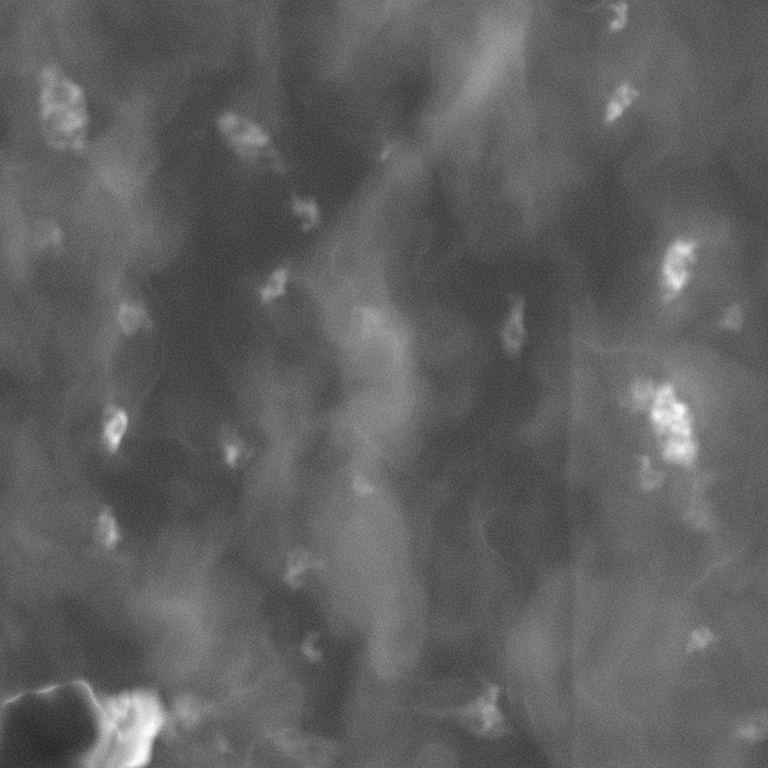
Give the GLSL for this texture, as a WebGL 1 fragment shader.

```glsl
precision highp float;
// A grey electron micrograph of a rough mineral surface: warped gradient noise
// forms relief and terraces, soft ridges and a vertical ledge cross it, hashed
// cells scatter pale grains, and a dark hollow with a bright lip fills a corner.

uniform vec2 u_resolution;

const float BASE_GREY = 0.350;
const float DARK_FLOOR = 0.255;     // relief shadows fade out towards this grey
const float RELIEF = 0.19;          // contrast of the cloudy relief
const float STREAKS = 0.19;         // contrast of the vertical streaks
const float TERRACES = 0.035;       // height of the sharper steps
const float CREASES = 0.05;         // brightness of thin broken creases
const float BLOOM = 0.22;           // brightness of the pale lumpy patches
const float RIDGE_LIGHT = 0.11;
const float RIDGE_SHADE = 0.05;
const float LEDGE_X = 0.745;
const float LEDGE_LIGHT = 0.075;
const float FLAKE_LIGHT = 0.44;
const float SPECK_LIGHT = 0.30;
const float SENSOR_GRAIN = 0.072;
const float SENSOR_SCALE = 370.0;
const vec2 FLAKE_SIZE = vec2(0.023, 0.046);
const vec2 SPECK_SIZE = vec2(0.014, 0.018);
const vec2 HOLLOW_CENTRE = vec2(0.055, 0.035);
const vec2 HOLLOW_SIZE = vec2(0.085, 0.055);
const vec2 FLARE_CENTRE = vec2(0.155, 0.035);
const vec2 FLARE_SIZE = vec2(0.052, 0.070);

vec2 hash2(vec2 p) {
  vec3 h = fract(vec3(p.xyx) * vec3(0.1031, 0.1030, 0.0973));
  h += dot(h, h.yzx + 33.33);
  return fract((h.xx + h.yz) * h.zy);
}

float cornerSlope(vec2 cell, vec2 offset) {
  float angle = 6.2832 * hash2(cell + 91.0).x;
  return dot(vec2(cos(angle), sin(angle)), offset);
}

float gradientNoise(vec2 p) {
  vec2 i = floor(p), f = fract(p);
  vec2 u = f * f * f * (f * (f * 6.0 - 15.0) + 10.0);
  vec2 e = vec2(1.0, 0.0);
  return mix(mix(cornerSlope(i, f), cornerSlope(i + e, f - e), u.x),
             mix(cornerSlope(i + e.yx, f - e.yx), cornerSlope(i + 1.0, f - 1.0), u.x), u.y);
}

float fbm(vec2 p) {
  float sum = 0.0, amplitude = 1.0;
  for (int i = 0; i < 6; i++) {
    sum += amplitude * gradientNoise(p);
    p = mat2(1.6, 1.2, -1.2, 1.6) * p + 17.3;
    amplitude *= 0.54;
  }
  return sum;
}

vec2 wobble(vec2 p, float scale) {
  return vec2(gradientNoise(p * scale), gradientNoise(p * scale + 43.7));
}

// Soft lit band along a segment with a shadow on its left side.
float ridge(vec2 p, vec2 a, vec2 b, float width) {
  vec2 along = b - a;
  float t = clamp(dot(p - a, along) / dot(along, along), 0.0, 1.0);
  vec2 away = (p - a - along * t) / width;
  vec2 shaded = away - 2.0 * normalize(vec2(-along.y, along.x));
  return RIDGE_LIGHT * exp(-dot(away, away)) - RIDGE_SHADE * exp(-0.6 * dot(shaded, shaded));
}

// Elongated grains, one per chosen cell, denser to the right and below.
float grains(vec2 p, float cells, float density, vec2 size, float softness, float seed) {
  vec2 home = floor(p * cells);
  float light = 0.0;
  for (int y = -1; y <= 1; y++) {
    for (int x = -1; x <= 1; x++) {
      vec2 cell = home + vec2(x, y);
      vec2 place = hash2(cell + seed), look = hash2(cell + seed + 57.0);
      vec2 centre = (cell + 0.2 + 0.6 * place) / cells;
      float chance = density * (0.2 + 1.2 * centre.x + 0.7 * (1.0 - centre.y));
      float present = step(hash2(cell + seed + 113.0).x, chance);
      float tilt = 2.0 * (look.x - 0.5), c = cos(tilt), s = sin(tilt);
      vec2 local = mat2(c, s, -s, c) * (p - centre) / (size * mix(0.6, 1.2, look.y));
      float d = length(local);
      float body = smoothstep(1.0 + softness, 1.0 - softness, d) * (0.75 + 0.3 * local.x);
      light += present * mix(0.35, 1.0, place.y) * (body + 0.22 * exp(-0.4 * d * d));
    }
  }
  return light;
}

void main() {
  vec2 p = gl_FragCoord.xy / u_resolution;
  vec2 q = p + 0.05 * wobble(p, 5.0) + 0.025 * wobble(p, 15.0) + 0.006 * wobble(p, 45.0);

  // Cloudy relief, calmer on the right, with streaks at the upper left
  float calm = smoothstep(0.65, 0.85, q.x);
  float grey = BASE_GREY + RELIEF * mix(1.0, 0.7, calm) * fbm(q * vec2(5.2, 3.6) + 6.0);
  float streakArea = smoothstep(0.75, 0.25, q.x) * smoothstep(0.2, 0.65, q.y);
  grey += STREAKS * mix(0.3, 1.0, streakArea) * gradientNoise(q * vec2(11.0, 1.6) + 3.0);
  grey += 0.02 * calm - 0.02 * streakArea;
  grey += TERRACES * (smoothstep(-0.04, 0.06, gradientNoise(q * vec2(7.0, 4.0) + 53.0)) - 0.5);
  float crease = exp(-18.0 * abs(gradientNoise(q * 9.0 + 29.0)));
  grey += CREASES * crease * smoothstep(0.0, 0.35, gradientNoise(p * 7.0 + 71.0));

  // Ridges and the vertical ledge
  grey += ridge(q, vec2(0.42, 0.66), vec2(0.67, 0.94), 0.038);
  grey += 0.7 * ridge(q, vec2(0.36, 0.36), vec2(0.41, 0.58), 0.040);
  grey += 0.8 * ridge(q, vec2(0.38, 0.06), vec2(0.18, 0.27), 0.040);
  float ledge = p.x + 0.015 * gradientNoise(p * 9.0) - LEDGE_X;
  float ledgeTone = smoothstep(-0.008, 0.008, ledge) - 0.5;
  grey += LEDGE_LIGHT * ledgeTone * exp(-9.0 * abs(ledge)) * smoothstep(0.7, 0.5, p.y);
  float aboveFloor = grey - DARK_FLOOR;
  grey = DARK_FLOOR + 0.5 * (aboveFloor + sqrt(aboveFloor * aboveFloor + 0.002));

  // Pale patches, large flakes and small lumpy specks
  float mottling = 0.9 + 1.0 * gradientNoise(p * 36.0) + 0.5 * gradientNoise(p * 75.0);
  float patches = smoothstep(0.28, 0.6, gradientNoise(q * vec2(6.0, 9.0) + 11.0));
  grey += BLOOM * mottling * patches * smoothstep(0.6, 0.2, p.y);
  vec2 lumpy = p + 0.016 * wobble(p, 34.0) + 0.008 * wobble(p, 70.0);
  grey += FLAKE_LIGHT * mottling
        * grains(p + 0.014 * wobble(p, 24.0), 4.0, 0.22, FLAKE_SIZE, 0.4, 12.0);
  grey += SPECK_LIGHT * mottling * grains(lumpy, 9.0, 0.19, SPECK_SIZE, 0.75, 31.0);

  // Dark hollow, its broken bright lip and the streaked flare beside it
  vec2 inHollow = (q - HOLLOW_CENTRE) / HOLLOW_SIZE;
  float hollow = length(inHollow);
  grey = mix(grey, 0.17 + 0.1 * hollow, smoothstep(1.1, 0.65, hollow));
  float lip = exp(-9.0 * abs(hollow - 1.1)) * smoothstep(-0.1, 0.6, inHollow.y);
  grey += 0.45 * lip * smoothstep(-0.35, 0.3, gradientNoise(p * 20.0 + 5.0));
  vec2 inFlare = p + 0.03 * wobble(p, 18.0) - FLARE_CENTRE;
  inFlare.x -= 0.3 * inFlare.y;
  float flare = smoothstep(1.15, 0.7, length(inFlare / FLARE_SIZE));
  float flareStreak = gradientNoise(vec2(inFlare.x * 55.0, p.y * 12.0));
  grey += flare * (0.38 + 5.0 * inFlare.x + 0.25 * flareStreak);

  // Fine sensor grain
  grey += SENSOR_GRAIN * gradientNoise(mat2(0.8, 0.6, -0.6, 0.8) * p * SENSOR_SCALE);
  gl_FragColor = vec4(vec3(clamp(grey, 0.05, 0.97)), 1.0);
}
```
